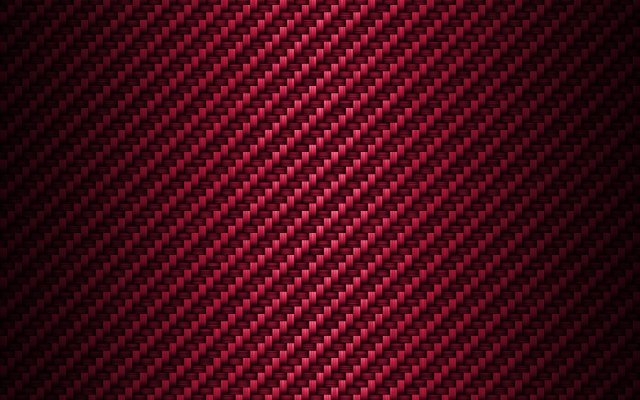
Give the GLSL for this texture, as a Shadertoy shader.

```glsl
// Crimson carbon-fibre cloth: a 2/2 twill whose bright upright floats climb to
// the right over dark level floats, each split into fine fibres. A soft upright
// band of light fades to near black at the sides; a sample grid smooths edges.

#define COLUMNS 87.0        // threads across the canvas
#define PHASE_Y 1.3         // vertical offset of the weave, in threads
#define WARP_FIBRES 3.0     // fibres in one upright float
#define WEFT_FIBRES 6.0     // fibres in one level float
#define WARP_CONTRAST 0.06  // brightness variation between upright fibres
#define WEFT_CONTRAST 0.3   // brightness variation between level fibres
#define LIGHT_WIDTH 0.33    // spread of the light band, in canvas widths
#define LIGHT_FLOOR 0.07    // light left at the far sides
#define LIGHT_PEAK 0.96     // light in the middle
#define SAMPLES 4           // samples along each side of a pixel
#define RED vec3(0.98, 0.125, 0.305)
#define PINK vec3(0.05, 0.30, 0.27)

float hash(vec2 p) {
    vec3 q = fract(p.xyx * vec3(0.1031, 0.1030, 0.0973));
    q += dot(q, q.yzx + 33.33);
    return fract((q.x + q.y) * q.z);
}

// Brightness of the fibre at a position (0..1) across a thread's float.
float fibreShade(float across, vec2 tile, float count, float contrast) {
    float fibre = floor(across * count);
    float tone = hash(tile + vec2(fibre * 17.0, fibre * 5.0)) * 2.0 - 1.0;
    float groove = abs(fract(across * count) - 0.5) * 2.0;
    return 1.0 + tone * contrast - 0.22 * smoothstep(0.65, 1.0, groove);
}

// Upright float: bright at the top, sinking into shadow at its lower end.
float warpShade(float along, float across, vec2 tile) {
    float slope = mix(0.16, 0.82, smoothstep(0.0, 0.6, along));
    float tip = 0.16 * smoothstep(0.5, 1.0, along);
    float side = smoothstep(0.0, 0.08, across) * smoothstep(1.0, 0.92, across);
    return (slope + tip) * mix(0.6, 1.0, side)
         * fibreShade(across, tile, WARP_FIBRES, WARP_CONTRAST);
}

// Level float: a low arch, darkest where it dives under its neighbours.
float weftShade(float along, float across, vec2 tile) {
    float arch = 4.0 * along * (1.0 - along);
    float side = smoothstep(0.0, 0.12, across) * smoothstep(1.0, 0.88, across);
    float roll = mix(0.8, 1.15, across);
    return (0.08 + 0.42 * arch) * roll * mix(0.4, 1.0, side)
         * fibreShade(across, tile, WEFT_FIBRES, WEFT_CONTRAST);
}

// Brightness of the cloth at a point measured in threads.
float weave(vec2 p) {
    vec2 cell = floor(p);
    vec2 local = p - cell;
    float rise = mod(cell.y - cell.x, 4.0);
    if (rise < 2.0) {
        float along = (rise + local.y) * 0.5;
        return warpShade(along, local.x, vec2(cell.x, cell.y - rise));
    }
    float start = 3.0 - rise;
    float along = (start + local.x) * 0.5;
    return weftShade(along, local.y, vec2(cell.x - start, cell.y) + 200.0);
}

// Upright band of light, slightly weaker towards top and bottom.
float lightBand(vec2 uv) {
    vec2 d = (uv - 0.5) * vec2(1.0, 0.15) / LIGHT_WIDTH;
    return mix(LIGHT_FLOOR, LIGHT_PEAK, exp(-dot(d, d)));
}

void mainImage(out vec4 fragColor, in vec2 fragCoord) {
    float light = lightBand(fragCoord / iResolution.xy);
    vec3 sum = vec3(0.0);
    for (int j = 0; j < SAMPLES; j++) {
        for (int i = 0; i < SAMPLES; i++) {
            vec2 offset = (vec2(i, j) + 0.5) / float(SAMPLES) - 0.5;
            vec2 p = (fragCoord + offset) * COLUMNS / iResolution.x;
            float v = weave(p + vec2(0.0, PHASE_Y)) * light;
            sum += RED * v + PINK * smoothstep(0.68, 1.05, v);
        }
    }
    vec3 color = sum / float(SAMPLES * SAMPLES);
    fragColor = vec4(clamp(color, 0.0, 1.0), 1.0);
}
```
